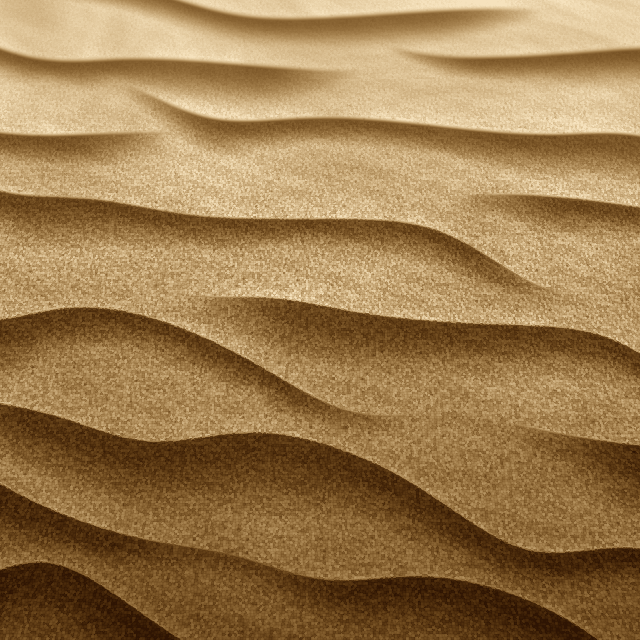
Reproduce this texture procedurally as a three.js fragment shader.

```glsl
// Wind-blown sand ripples seen at a low angle, lit from behind.
// Wavy crests are layered from far to near, each with a shaded face and a bright lip;
// cellular noise adds the grains, which soften with distance.
varying vec2 vUv;

float hash(vec2 p) {
  return fract(sin(dot(p, vec2(127.1, 311.7))) * 4375.85);
}

// Cellular noise: x = distance to the nearest grain, y = random value of that grain
vec2 cells(vec2 p) {
  vec2 cell = floor(p);
  vec2 nearest = vec2(9.0, 0.0);
  for (int j = -1; j <= 1; j++) {
    for (int i = -1; i <= 1; i++) {
      vec2 id = cell + vec2(float(i), float(j));
      vec2 center = id + 0.15 + 0.7 * vec2(hash(id), hash(id + 37.3));
      float dist = length(p - center);
      if (dist < nearest.x) nearest = vec2(dist, hash(id + 71.9));
    }
  }
  return nearest;
}

// Layered, rotated sines for soft unevenness, about -1 to 1
float mottle(vec2 p) {
  float sum = 0.0;
  float amp = 0.5;
  for (int i = 0; i < 5; i++) {
    p = mat2(0.8, 0.6, -0.6, 0.8) * p * 1.7 + 1.3;
    p += 0.6 * sin(p.yx * 0.9);
    sum += amp * sin(p.x) * sin(p.y);
    amp *= 0.72;
  }
  return sum;
}

// Height of one crest line; far crests are flatter and closer together
float crestHeight(float x, float row) {
  float far = row / 10.0;
  float middle = -0.06 + 0.175 * row - 0.007 * row * row;
  float bent = x + 0.035 * sin(9.0 * x + row * 2.3);
  float wave = 0.7 * sin(7.5 * bent + row * 1.9 + 0.6) + 0.4 * sin(13.0 * bent - row * 2.6);
  return middle - (x - 0.5) * mix(0.3, 0.03, far) + mix(0.05, 0.02, far) * wave;
}

// Sand colour from deep brown (0) to pale cream (1)
vec3 sandColor(float v) {
  return vec3(0.18 + 0.74 * v, 0.08 + 0.55 * v + 0.2 * v * v, 0.01 + 0.15 * v + 0.51 * v * v);
}

void main() {
  float x = vUv.x;
  float y = vUv.y;
  float focus = 1.0 - 0.85 * smoothstep(0.55, 0.97, y);

  // Grains on the receding ground
  vec2 ground = vec2((x - 0.5) * (1.0 + 0.5 * y), y + 0.3 * y * y);
  vec2 fine = cells(ground * 215.0 + 300.0);
  vec2 coarse = cells(ground * 95.0 + 50.0);
  float grain = (fine.y - 0.5) * 0.9 - (fine.x - 0.42) * 0.6;
  float speck = step(0.84, coarse.y) * (1.0 - smoothstep(0.1, 0.36, coarse.x));
  float uneven = mottle(vec2(x * 5.0, y * 9.0 + 2.0 * x));

  // Ripples, far to near: each crest hides what lies behind its face
  float shade = 0.0;
  float lip = 0.0;
  float edge = mix(0.007, 0.0014, focus);
  for (int k = 0; k < 11; k++) {
    float row = 10.0 - float(k);
    float far = row / 10.0;
    float strength = smoothstep(-0.3, 0.6, sin(4.2 * x + row * 2.4 + 0.8) + mix(1.3, 0.0, far));
    float below = crestHeight(x, row) - y + 0.003 * grain * focus;
    float width = mix(0.125, 0.05, far) * (0.3 + 0.7 * strength);
    width *= 1.0 + 0.3 * sin(5.0 * x + row * 3.0) + 0.25 * uneven;
    float face = strength * (1.0 - smoothstep(0.12, 1.0, below / width));
    float cover = smoothstep(-edge, edge, below) * smoothstep(0.0, 0.35, strength);
    shade = mix(shade, face, cover);
    lip *= 1.0 - cover;
    float above = max(-below, 0.0);
    float glow = 0.6 * exp(-above / 0.025) + 0.4 * exp(-above / 0.005);
    lip = max(lip, strength * glow * (1.0 - cover));
  }

  // Light: pale in the distance, dark in front, with shaded faces and lit lips
  float light = 0.4 + 0.75 * y - 0.15 * y * y;
  light += 0.1 * uneven * (0.6 + 0.4 * y);
  light *= 1.0 - mix(0.74, 0.5, y) * shade * (1.0 - 0.7 * lip);
  light += 0.17 * lip * (1.0 - 0.4 * y);
  light += focus * (0.3 * grain * (0.55 + 0.6 * light) - 0.2 * speck * light);
  light -= 0.12 * dot(vUv - 0.5, vUv - 0.5) * (1.5 - y);

  gl_FragColor = vec4(sandColor(clamp(light, 0.0, 1.06)), 1.0);
}
```
